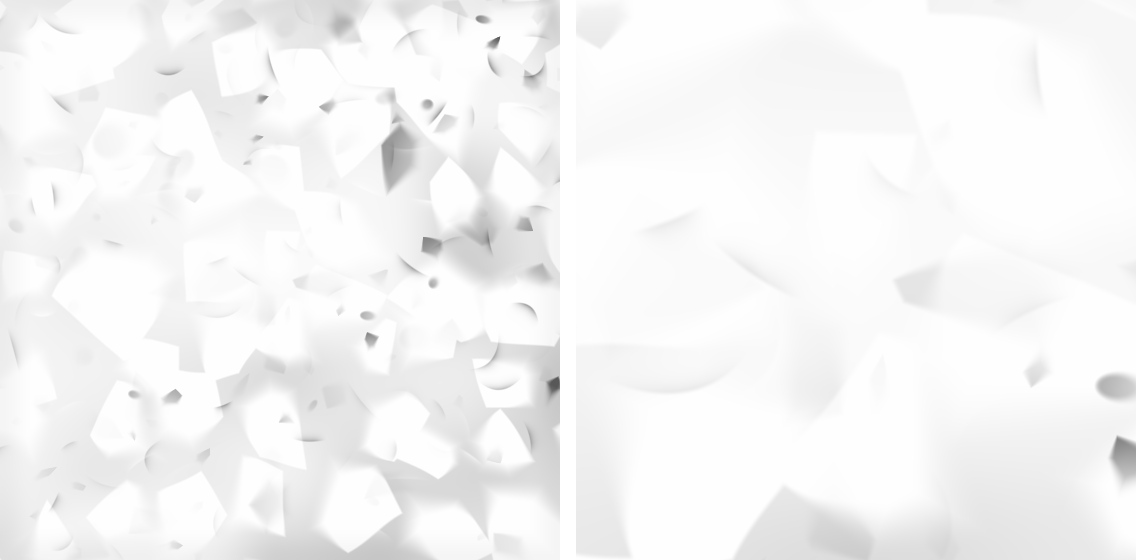
Left: the whole. Right: its middle third, enlarged.
This texture map is drawn by a WebGL 1 fragment shader. Its source:

```glsl
precision highp float;

uniform vec2 u_resolution;

const float TAU = 6.28319;

float hash(vec2 p) {
  return fract(sin(dot(p, vec2(127.1, 311.7))) * 43758.5453);
}

float noise(vec2 p) {
  vec2 i = floor(p);
  vec2 f = fract(p);
  f = f * f * (3.0 - 2.0 * f);
  float low = mix(hash(i), hash(i + vec2(1.0, 0.0)), f.x);
  float high = mix(hash(i + vec2(0.0, 1.0)), hash(i + 1.0), f.x);
  return mix(low, high, f.y);
}

vec2 direction(float angle) {
  return vec2(cos(angle), sin(angle));
}

vec2 rotate(vec2 p, float angle) {
  vec2 d = direction(angle);
  return vec2(dot(p, d), dot(p, vec2(-d.y, d.x)));
}

// Offset from the jittered centre of a cell
vec2 fromCentre(vec2 p, vec2 cell, vec2 id) {
  vec2 jitter = vec2(hash(id + 3.1), hash(id + 8.7)) - 0.5;
  return p - cell - 0.5 - 0.7 * jitter;
}

// Irregular five-sided chip with a limited reach
float chipDistance(vec2 p, float radius, vec2 id) {
  float d = length(p) - radius * 1.3;
  for (int i = 0; i < 5; i++) {
    float k = float(i);
    float angle = (k + 0.7 * hash(id + k * 1.7)) * TAU / 5.0;
    float reach = radius * (0.55 + 0.45 * hash(id + k * 2.3 + 9.0));
    d = max(d, dot(p, direction(angle)) - reach);
  }
  return d;
}

// How much haze is left between bright plates: crisp on one side, soft on the other
float plateGaps(vec2 uv, float cells, float seed) {
  vec2 p = uv * cells;
  float gap = 1.0;
  for (int y = -1; y <= 1; y++) {
    for (int x = -1; x <= 1; x++) {
      vec2 cell = floor(p) + vec2(float(x), float(y));
      vec2 id = cell + seed;
      vec2 q = rotate(fromCentre(p, cell, id), TAU * hash(id));
      float soft = mix(0.03, 0.35, smoothstep(-0.3, 0.4, q.x));
      float d = chipDistance(q, mix(0.45, 0.75, hash(id + 5.3)), id);
      gap *= smoothstep(-soft, 0.0, d);
    }
  }
  return gap;
}

// Shaded facets, darkest along one sharp edge and fading away from it
float facets(vec2 uv, float cells, float seed, float presence, float faint, float deep) {
  vec2 p = uv * cells;
  float shade = 0.0;
  for (int y = -1; y <= 1; y++) {
    for (int x = -1; x <= 1; x++) {
      vec2 cell = floor(p) + vec2(float(x), float(y));
      vec2 id = cell + seed;
      vec2 q = rotate(fromCentre(p, cell, id), TAU * hash(id));
      q.x *= mix(0.8, 1.8, hash(id + 6.1));
      float radius = mix(0.28, 0.55, hash(id + 2.9));
      float rounded = step(0.75, hash(id + 7.7));
      float d = mix(chipDistance(q, radius, id), length(q) - radius * 0.7, rounded);
      float along = smoothstep(-radius, radius, q.y);
      float mask = 1.0 - smoothstep(-mix(0.04, 0.4, along), 0.0, d);
      float strength = faint + deep * pow(hash(id + 4.4), 5.0);
      strength *= step(hash(id + 1.9), presence);
      shade = max(shade, strength * mask * mix(1.0, 0.25, along));
    }
  }
  return shade;
}

// Thin bent folds with tapered ends and a soft flank
float creases(vec2 uv, float cells, float seed, float presence) {
  vec2 p = uv * cells;
  float shade = 0.0;
  for (int y = -1; y <= 1; y++) {
    for (int x = -1; x <= 1; x++) {
      vec2 cell = floor(p) + vec2(float(x), float(y));
      vec2 id = cell + seed;
      vec2 q = rotate(fromCentre(p, cell, id), TAU * hash(id));
      float side = q.y - (hash(id + 2.2) - 0.5) * 2.5 * q.x * q.x;
      float taper = 1.0 - smoothstep(0.05, mix(0.25, 0.6, hash(id + 5.9)), abs(q.x));
      float flank = smoothstep(-0.04, 0.0, side) * exp(-max(side, 0.0) * 14.0);
      float strength = pow(hash(id + 4.8), 2.0) * step(hash(id + 1.3), presence);
      shade = max(shade, strength * taper * flank);
    }
  }
  return shade;
}

void main() {
  vec2 uv = gl_FragCoord.xy / u_resolution;
  vec2 warp = vec2(noise(uv * 9.0), noise(uv * 9.0 + 31.0)) - 0.5;
  vec2 p = uv + 0.022 * warp;

  // Haze in the gaps, heavier towards the right
  float weight = mix(0.65, 1.25, uv.x) * mix(0.6, 1.4, noise(uv * 4.0 + 12.0));
  float mist = noise(uv * 6.0 + 5.0);
  float gap = plateGaps(p, 7.0, 17.0);
  float shade = (0.02 + 0.13 * mist * mist) * gap * weight;

  // Broad facets, small pits and folds
  float broad = facets(p, 9.0, 41.0, 0.5, 0.05, 0.42);
  shade += broad * weight * mix(0.4, 1.0, gap);
  shade += facets(p, 19.0, 73.0, 0.2, 0.03, 0.6) * weight * 0.8;
  shade += creases(p, 12.0, 23.0, 0.5) * 0.3 * weight;
  shade *= 1.0 - 0.8 * creases(p, 10.0, 57.0, 0.5);

  // Faint grey border
  vec2 inset = min(uv, 1.0 - uv);
  shade += 0.035 * (1.0 - smoothstep(0.0, 0.06, min(inset.x, inset.y)));

  float tone = 0.995 - min(shade, 0.65);
  gl_FragColor = vec4(vec3(tone), 1.0);
}
```
